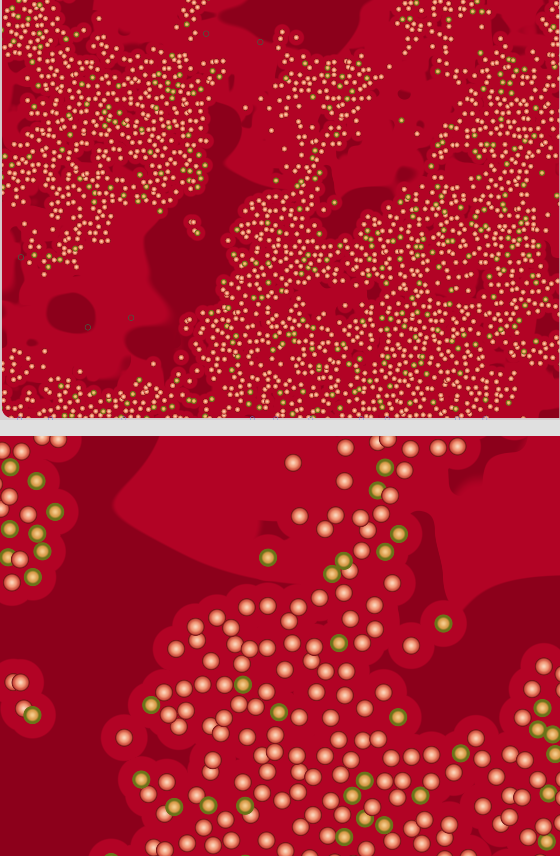
Top: the whole. Bottom: its middle third, enlarged.
Give the GLSL for this pattern, as a WebGL 1 fragment shader.

```glsl
precision highp float;
// Clustered glowing beads on a crimson field with darker hollows.
// Beads sit on a jittered, staggered grid thinned by noise; hollows are
// noise patches kept clear of a halo round each bead. A pale rim frames it.

uniform vec2 u_resolution;

#define CELL 0.0176          // bead spacing, in canvas heights
#define BEAD_RADIUS 0.0072
#define HALO_RADIUS 0.0185   // bright margin round each bead
#define JITTER 0.72
#define FILL 0.82            // chance of a bead where clusters are densest
#define GREEN_SHARE 0.16
#define HOLLOW_LEVEL 0.615   // noise level above which the field darkens
#define SLIVER_LEVEL 0.66
#define RING_CELL 0.14
#define RIM 0.0045

const vec3 CRIMSON = vec3(0.70, 0.01, 0.145);
const vec3 HOLLOW = vec3(0.55, 0.0, 0.105);
const vec3 OUTLINE = vec3(0.46, 0.07, 0.08);
const vec3 CORAL = vec3(0.83, 0.34, 0.27);
const vec3 PEACH = vec3(0.95, 0.61, 0.48);
const vec3 CREAM = vec3(0.98, 0.84, 0.74);
const vec3 OLIVE = vec3(0.42, 0.45, 0.10);
const vec3 TEAL = vec3(0.30, 0.33, 0.25);
const vec3 RIM_GREY = vec3(0.84, 0.80, 0.81);
const vec3 RIM_BLUE = vec3(0.45, 0.55, 0.90);

float hash(vec2 p) {
  return fract(sin(dot(p, vec2(127.1, 311.7))) * 43758.5453);
}

vec2 hash2(vec2 p) {
  return vec2(hash(p + 3.7), hash(p + 41.3));
}

float noise(vec2 p) {
  vec2 i = floor(p), f = fract(p);
  f = f * f * (3.0 - 2.0 * f);
  return mix(mix(hash(i), hash(i + vec2(1.0, 0.0)), f.x),
             mix(hash(i + vec2(0.0, 1.0)), hash(i + 1.0), f.x), f.y);
}

float twoOctaves(vec2 p) {
  return 0.6 * noise(p) + 0.4 * noise(p * 2.7 + 19.0);
}

float density(vec2 p) {
  return twoOctaves(p * 5.0 + 7.0);
}

// Coverage of a ring of radius r and half width w at distance d.
float ring(float d, float r, float w, float px) {
  return 1.0 - smoothstep(w - 0.5 * px, w + 0.5 * px, abs(d - r));
}

// Radial shading of a bead, t = 0 at its centre and 1 at its edge.
vec3 beadColor(float t, float green) {
  vec3 c = mix(CREAM, PEACH, smoothstep(0.0, 0.5, t));
  c = mix(c, CORAL, smoothstep(0.4, 0.8, t));
  c = mix(c, OUTLINE, smoothstep(0.76, 0.98, t));
  vec3 g = mix(vec3(0.96, 0.80, 0.55), vec3(0.85, 0.60, 0.28), smoothstep(0.0, 0.6, t));
  g = mix(g, OLIVE, smoothstep(0.5, 0.78, t));
  return mix(c, g, green);
}

void main() {
  float px = 1.0 / u_resolution.y;
  vec2 p = gl_FragCoord.xy * px;
  float aspect = u_resolution.x * px;

  // Beads: paint in row order, and keep the nearest distance for the halo.
  vec3 beads = vec3(0.0);
  float cover = 0.0, nearest = 1.0;
  float row = floor(p.y / CELL);
  for (int j = -2; j <= 2; j++) {
    float y = row + float(j);
    float shift = 0.5 * mod(y, 2.0);
    float column = floor(p.x / CELL - shift);
    for (int i = -2; i <= 2; i++) {
      vec2 id = vec2(column + float(i), y);
      vec2 center = (id + vec2(shift, 0.0) + 0.5 + JITTER * (hash2(id) - 0.5)) * CELL;
      float chance = FILL * smoothstep(0.41, 0.65, density(center));
      if (hash(id + 11.9) < chance) {
        float d = length(p - center);
        float green = step(hash(id + 77.1), GREEN_SHARE);
        float a = 1.0 - smoothstep(BEAD_RADIUS - 0.5 * px, BEAD_RADIUS + 0.5 * px, d);
        beads = mix(beads, beadColor(d / BEAD_RADIUS, green), a);
        cover = max(cover, a);
        nearest = min(nearest, d);
      }
    }
  }

  // Field: broad hollows, and small slivers among the clusters.
  float soft = 5.0 * px;
  float broad = twoOctaves(p * 4.2 + 53.0);
  float fine = noise(p * 27.0 + 5.0) + 0.5 * (density(p) - 0.5);
  float dark = smoothstep(HOLLOW_LEVEL - soft, HOLLOW_LEVEL + soft, broad);
  dark = max(dark, smoothstep(SLIVER_LEVEL - 3.0 * soft, SLIVER_LEVEL + 3.0 * soft, fine)
                   * smoothstep(0.38, 0.42, density(p)));
  dark *= smoothstep(HALO_RADIUS - px, HALO_RADIUS + px, nearest);
  vec3 color = mix(CRIMSON, HOLLOW, dark);

  // A few hollow rings in open ground.
  vec2 ringId = floor(p / RING_CELL);
  vec2 ringCenter = (ringId + 0.2 + 0.6 * hash2(ringId + 90.0)) * RING_CELL;
  float open = step(hash(ringId + 31.0), 0.3) * step(density(ringCenter), 0.47);
  color = mix(color, TEAL, open * ring(length(p - ringCenter), 0.0065, 0.0009, px));
  color = mix(color, beads / max(cover, 0.001), cover);

  // Pale rim at the left and bottom, a thin one at the right, blue rings below.
  vec2 corner = max(vec2(0.025) - p + RIM, 0.0);
  float inside = min(0.025 - length(corner), aspect - 0.0015 - p.x);
  color = mix(RIM_GREY, color, smoothstep(-0.5 * px, 0.5 * px, inside));
  float slot = floor(p.x / 0.08);
  vec2 bump = vec2((slot + 0.2 + 0.6 * hash(vec2(slot, 8.0))) * 0.08, 0.003);
  float shown = step(hash(vec2(slot, 2.0)), 0.6);
  color = mix(color, RIM_BLUE, 0.7 * shown * ring(length(p - bump), 0.005, 0.0008, px));

  gl_FragColor = vec4(color, 1.0);
}
```
